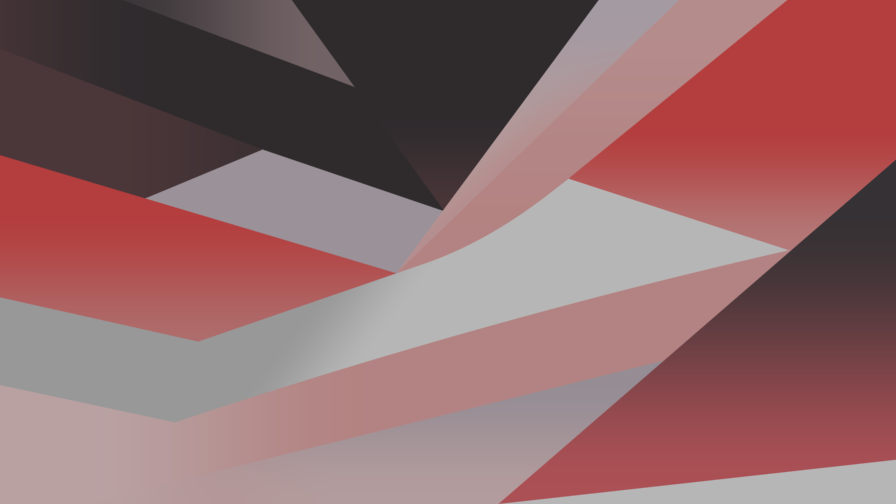
Give the GLSL for this background, as a Shadertoy shader.

```glsl
// Folded paper ribbons in charcoal, red, rose and pale grey.

const vec3 CHARCOAL = vec3(0.185, 0.168, 0.178);
const vec3 BROWN    = vec3(0.295, 0.212, 0.222);
const vec3 MAUVE    = vec3(0.445, 0.385, 0.395);
const vec3 LAVENDER = vec3(0.605, 0.570, 0.600);
const vec3 RED      = vec3(0.705, 0.240, 0.242);
const vec3 CRIMSON  = vec3(0.670, 0.315, 0.335);
const vec3 ROSE     = vec3(0.700, 0.515, 0.510);
const vec3 BLUSH    = vec3(0.725, 0.630, 0.635);
const vec3 STONE    = vec3(0.595, 0.595, 0.595);
const vec3 PALE     = vec3(0.715, 0.715, 0.715);

// Signed distance to the line a-b, positive on its right-hand side.
float rightOf(vec2 p, vec2 a, vec2 b) {
    vec2 e = normalize(b - a);
    return dot(p - a, vec2(e.y, -e.x));
}

// Height at x of the line a-b.
float lineHeight(float x, vec2 a, vec2 b) {
    return a.y + (x - a.x) * (b.y - a.y) / (b.x - a.x);
}

float smoothMax(float a, float b, float k) {
    float h = max(k - abs(a - b), 0.0) / k;
    return max(a, b) + 0.25 * k * h * h;
}

// Lays a colour over the base wherever the distance is positive.
vec3 paint(vec3 base, vec3 ink, float dist, float blur) {
    return mix(base, ink, smoothstep(-blur, blur, dist));
}

// Upper contour of the pale ribbon: a valley, a bend and a peak.
float ribbonTop(float x) {
    float valley = max(lineHeight(x, vec2(0.0, 3.69), vec2(3.54, 2.90)),
                       lineHeight(x, vec2(3.54, 2.90), vec2(7.08, 4.12)));
    float rise = lineHeight(x, vec2(9.17, 5.04), vec2(10.15, 5.81));
    float fall = lineHeight(x, vec2(10.15, 5.81), vec2(14.06, 4.54));
    return min(smoothMax(valley, rise, 0.5), fall);
}

// Lower contour of the pale ribbon: a line meeting a shallow arc.
float ribbonBottom(float x) {
    float t = x - 3.125;
    float arc = 1.458 + 0.333 * t - 0.0048 * t * t;
    return t < 0.0 ? lineHeight(x, vec2(0.0, 2.125), vec2(3.125, 1.458)) : arc;
}

// Dark planes behind the ribbons.
vec3 darkPlanes(vec2 p, float blur) {
    vec3 col = mix(BROWN, CHARCOAL, smoothstep(-1.5, 2.8, p.x));
    vec3 brown = mix(BROWN, CHARCOAL, 0.55 * smoothstep(2.0, 5.0, p.x));
    col = paint(col, brown, rightOf(p, vec2(0.0, 8.13), vec2(4.69, 6.33)), blur);

    float divide = rightOf(p, vec2(7.92, 5.25), vec2(5.21, 9.0));
    vec3 mauve = mix(CHARCOAL * 1.25, MAUVE, smoothstep(2.0, 5.8, p.x));
    col = paint(col, mauve, -rightOf(p, vec2(2.19, 9.0), vec2(6.35, 7.44)), blur);
    vec3 wedge = mix(BROWN, CHARCOAL, smoothstep(5.0, 7.0, p.y));
    return paint(col, wedge, divide, blur);
}

// Slanted beam with one fold along its length.
vec3 beamColour(vec2 p, float blur) {
    float fold = rightOf(p, vec2(7.08, 4.12), vec2(12.125, 9.0));
    vec3 left = mix(BLUSH * 0.96, LAVENDER * 1.06, smoothstep(6.5, 9.0, p.y));
    left = mix(left, ROSE * 1.03, 0.6 * smoothstep(-0.7, 0.0, fold)
               * (1.0 - smoothstep(6.0, 8.5, p.y)));
    vec3 right = mix(ROSE, vec3(0.71, 0.55, 0.55), smoothstep(5.0, 9.0, p.y));
    return paint(left, right, fold, blur);
}

void mainImage(out vec4 fragColor, in vec2 fragCoord) {
    vec2 p = fragCoord / iResolution.xy * vec2(16.0, 9.0);
    float blur = 8.0 / iResolution.y;
    vec3 col = darkPlanes(p, blur);

    // Lavender panel and the left red band
    float panel = min(rightOf(p, vec2(4.69, 6.33), vec2(7.87, 5.25)),
                      rightOf(p, vec2(2.65, 5.48), vec2(4.69, 6.33)));
    col = paint(col, LAVENDER, panel, blur);
    float leftDepth = rightOf(p, vec2(0.0, 6.23), vec2(7.08, 4.12));
    vec3 leftRed = mix(RED, ROSE * 0.96, 0.75 * smoothstep(5.3, 2.7, p.y));
    col = paint(col, leftRed, leftDepth, blur);

    // Beam and the right red plane
    col = paint(col, beamColour(p, blur), rightOf(p, vec2(7.08, 4.12), vec2(10.69, 9.0)), blur);
    vec3 rightRed = mix(RED, ROSE, 0.85 * smoothstep(6.8, 4.5, p.y));
    col = paint(col, rightRed, rightOf(p, vec2(10.15, 5.81), vec2(14.06, 9.0)), blur);

    // Pale ribbon
    float turn = smoothstep(4.3, 6.2, p.x - 0.75 * (p.y - 2.0));
    col = paint(col, mix(STONE, PALE, turn), ribbonTop(p.x) - p.y, blur);

    // Rose band and the lavender plane under it
    vec3 rose = mix(BLUSH, ROSE, smoothstep(1.5, 6.5, p.x));
    col = paint(col, rose, ribbonBottom(p.x) - p.y, blur);
    vec3 under = mix(BLUSH * 0.97, LAVENDER * 0.97, smoothstep(0.0, 2.2, p.y));
    under = mix(rose, under, smoothstep(1.0, 6.0, p.x));
    col = paint(col, under, rightOf(p, vec2(1.67, 0.04), vec2(11.77, 2.54)), blur);

    // Right plane fading from charcoal to crimson, then the pale corner
    vec3 plane = mix(CRIMSON, CHARCOAL * 1.15, smoothstep(0.2, 5.2, p.y));
    col = paint(col, plane, rightOf(p, vec2(8.9, 0.0), vec2(16.0, 6.15)), blur);
    col = paint(col, PALE, rightOf(p, vec2(8.9, 0.0), vec2(16.0, 0.79)), blur);

    fragColor = vec4(col, 1.0);
}
```
